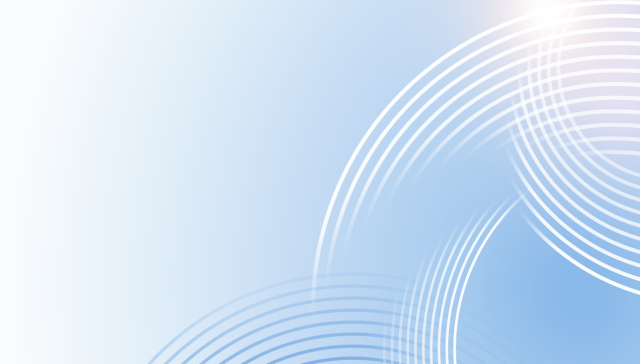
Reproduce this background procedurally as a WebGL 2 fragment shader.

```glsl
#version 300 es
precision highp float;
// Soft blue backdrop with bundles of fading concentric arcs and a warm corner glow.

#define FOCUS vec2(1.598, 0.224)
#define GLOW vec2(1.507, 0.968)
#define LILAC_SPOT vec2(1.720, 0.785)
#define LINE_ALPHA 0.97

uniform vec2 u_resolution;
out vec4 fragColor;

const vec3 WHITE = vec3(1.0);
const vec3 DEEP_BLUE = vec3(0.53, 0.722, 0.912);
const vec3 MID_BLUE = vec3(0.67, 0.806, 0.937);
const vec3 PALE_BLUE = vec3(0.78, 0.865, 0.956);
const vec3 MIST = vec3(0.878, 0.931, 0.972);
const vec3 SNOW = vec3(0.98, 0.988, 0.995);
const vec3 LILAC = vec3(0.90, 0.88, 0.95);
const vec3 PINK = vec3(1.0, 0.93, 0.92);
const vec3 ARC_BLUE = vec3(0.46, 0.67, 0.89);

// Concentric arcs: x = coverage, y = arc index, z = angle above the left axis.
// A negative gap counts outwards; squeeze narrows the gap towards the left axis.
vec3 arcs(vec2 p, vec2 center, float radius, float gap, float squeeze, float count, float halfWidth) {
    vec2 q = p - center;
    float angle = atan(q.y, -q.x);
    float localGap = gap * (1.0 - squeeze * max(cos(angle), 0.0));
    float t = (radius - length(q)) / localGap;
    float k = clamp(floor(t + 0.5), 0.0, count - 1.0);
    float edge = abs(t - k) * abs(localGap) - halfWidth;
    float soft = 0.75 / u_resolution.y;
    return vec3(1.0 - smoothstep(-soft, soft, edge), k, angle);
}

// Elliptic blend from the deep blue focus to the white left side.
vec3 backdrop(vec2 p) {
    float d = length((p - FOCUS) * vec2(1.0, 0.85));
    vec3 c = mix(DEEP_BLUE, MID_BLUE, smoothstep(0.0, 0.45, d));
    c = mix(c, PALE_BLUE, clamp((d - 0.40) / 0.40, 0.0, 1.0));
    c = mix(c, MIST, clamp((d - 0.80) / 0.36, 0.0, 1.0));
    return mix(c, SNOW, clamp((d - 1.16) / 0.42, 0.0, 1.0));
}

float spot(vec2 p, vec2 center, float size) {
    vec2 q = (p - center) / size;
    return exp(-dot(q, q));
}

void main() {
    vec2 p = gl_FragCoord.xy / u_resolution.y;
    vec3 color = backdrop(p);

    // Lilac haze and pink halo
    color = mix(color, LILAC, 0.90 * spot(p, LILAC_SPOT, 0.30));
    color = mix(color, PINK, 0.85 * spot(p, GLOW, 0.23));

    // Blue arcs rising from the bottom edge
    vec3 low = arcs(p, vec2(0.970, -0.511), 0.758, 0.033, 0.0, 8.0, 0.0045);
    float lowFade = (0.14 + 0.10 * low.y) * mix(1.0, 0.25, smoothstep(0.95, 1.25, p.x));
    lowFade += 0.25 * smoothstep(0.20, 0.0, p.y) * smoothstep(0.9, 0.5, p.x);
    color = mix(color, ARC_BLUE, low.x * min(lowFade, 1.0));

    // Large white sweep, each inner arc starting later
    vec3 sweep = arcs(p, vec2(1.703, 0.151), 0.843, 0.0375, 0.07, 12.0, 0.0055);
    float sweepStart = -0.08 + 0.115 * sweep.y;
    float sweepFade = smoothstep(sweepStart, sweepStart + 0.45, sweep.z);
    color = mix(color, WHITE, LINE_ALPHA * sweep.x * sweepFade * (1.0 - 0.035 * sweep.y));

    // Upper right bowl, woven tightly with the sweep under the glow
    vec3 bowl = arcs(p, vec2(1.941, 0.817), 0.648, 0.040, 0.33, 10.0, 0.0052);
    float bowlEnd = -0.62 + 0.135 * bowl.y;
    float bowlFade = 1.0 - smoothstep(bowlEnd - 0.30, bowlEnd, bowl.z);
    color = mix(color, WHITE, LINE_ALPHA * bowl.x * bowlFade * (1.0 - 0.05 * bowl.y));

    // Fine fan near the bottom, fading outwards
    vec3 fan = arcs(p, vec2(1.815, 0.041), 0.566, -0.0215, 0.0, 10.0, 0.0036);
    float fanEnd = 0.93 - 0.08 * fan.y;
    float fanFade = 1.0 - smoothstep(fanEnd - 0.32, fanEnd, fan.z);
    color = mix(color, WHITE, LINE_ALPHA * fan.x * fanFade * (1.0 - 0.08 * fan.y));

    // Bright core of the glow
    color = mix(color, WHITE, spot(p, GLOW, 0.09));
    fragColor = vec4(color, 1.0);
}
```
